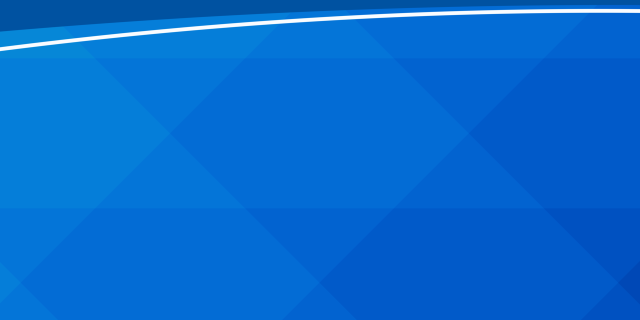
Reproduce this background procedurally as a WebGL 1 fragment shader.

```glsl
precision highp float;

uniform vec2 u_resolution;

// Lengths are in canvas heights, measured from the top left corner.
const float DIAGONAL_SPACING = 0.9336;
const float FALLING_START = 0.1146;
const float RISING_START = 0.948;
const float BAND_SPACING = 0.4688;
const float BAND_START = 0.1823;

// Arcs: apex x, apex depth, curvature.
const vec3 HEADER_ARC = vec3(1.927, 0.0156, 0.0224);
const vec3 STRIPE_ARC = vec3(1.875, 0.0339, 0.0341);
const float STRIPE_HALF_WIDTH = 0.006;

const vec3 BASE_BLUE = vec3(0.012, 0.424, 0.836);
const vec3 SHADE_STEP = vec3(0.004, 0.035, 0.015);
const vec3 SHADE_CURVE = vec3(0.0, 0.0, 0.004);
const vec3 HEADER_BLUE = vec3(0.0, 0.32, 0.63);
const vec3 STRIPE_WHITE = vec3(0.98, 0.99, 1.0);

// Floor with each jump smoothed over the given half width.
float softFloor(float t, float softness) {
  float edge = floor(t + 0.5);
  return edge - 1.0 + smoothstep(-softness, softness, t - edge);
}

// Approximate signed distance below an arc.
float belowArc(vec2 p, vec3 arc) {
  float offset = p.x - arc.x;
  float slope = 2.0 * arc.z * offset;
  return (p.y - arc.y - arc.z * offset * offset) / sqrt(1.0 + slope * slope);
}

// Overlapping stair steps along two diagonals and the vertical.
float facetLevel(vec2 p, float pixel) {
  float diagonalSoftness = pixel / DIAGONAL_SPACING;
  float falling = (p.x - p.y - FALLING_START) / DIAGONAL_SPACING;
  float rising = (p.x + p.y - RISING_START) / DIAGONAL_SPACING;
  float band = (p.y - BAND_START) / BAND_SPACING;
  return softFloor(falling, diagonalSoftness)
       + softFloor(rising, diagonalSoftness)
       + softFloor(band, 0.7 * pixel / BAND_SPACING);
}

void main() {
  float pixel = 1.0 / u_resolution.y;
  vec2 p = gl_FragCoord.xy * pixel;
  p.y = 1.0 - p.y;

  // Faceted blue field
  float level = facetLevel(p, pixel);
  vec3 color = BASE_BLUE - SHADE_STEP * level - SHADE_CURVE * level * level;

  // Dark header and white stripe
  float soft = 0.7 * pixel;
  float header = 1.0 - smoothstep(-soft, soft, belowArc(p, HEADER_ARC));
  float stripeDistance = abs(belowArc(p, STRIPE_ARC)) - STRIPE_HALF_WIDTH;
  float stripe = 1.0 - smoothstep(-soft, soft, stripeDistance);
  color = mix(color, HEADER_BLUE, header);
  color = mix(color, STRIPE_WHITE, stripe);

  gl_FragColor = vec4(clamp(color, 0.0, 1.0), 1.0);
}
```
